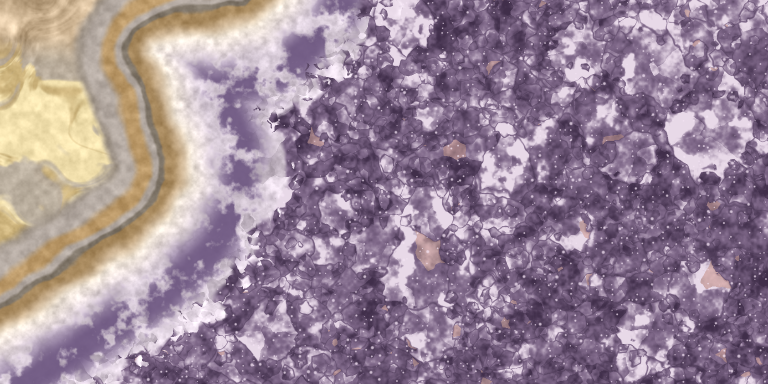
Give the GLSL for this texture, as a Shadertoy shader.

```glsl
// Amethyst geode: banded agate rim at left, quartz fringe, field of faceted purple crystals.
const float SECTOR = 1.0472;
const float FRINGE_WIDTH = .265;
const float COARSE = 8.5, MEDIUM = 15., FINE = 27.;
const vec3 DEEP = vec3(.25, .18, .29);
const vec3 VIOLET = vec3(.5, .41, .54);
const vec3 PALE = vec3(.91, .85, .91);
const vec3 PEACH = vec3(.7, .54, .53);
const vec3 CREAM = vec3(.97, .93, .87);
const vec3 OCHRE = vec3(.65, .53, .36);
const vec3 TAN = vec3(.8, .7, .57);
const vec3 GREY = vec3(.69, .65, .62);
const vec3 SLATE = vec3(.5, .46, .41);

// Outline of the agate
const int N_RIM = 17;
const vec2 RIM[N_RIM] = vec2[N_RIM](
  vec2(.74, 1.03), vec2(.66, .95), vec2(.56, .92), vec2(.47, .92), vec2(.39, .89), vec2(.38, .86),
  vec2(.42, .79), vec2(.44, .69), vec2(.474, .6), vec2(.474, .52), vec2(.43, .44), vec2(.33, .35),
  vec2(.2, .27), vec2(.08, .19), vec2(-.4, -.1), vec2(-.4, 1.4), vec2(.74, 1.4));

// Large pale crystals: centre and radius
const int N_PALE = 15;
const vec3 LARGE[N_PALE] = vec3[N_PALE](
  vec3(.98, .36, .06), vec3(1.08, .28, .07), vec3(.87, .45, .05), vec3(1.51, .87, .06),
  vec3(1.7, .82, .07), vec3(1.84, .66, .09), vec3(1.65, .6, .06), vec3(1.33, .56, .06),
  vec3(1.82, .24, .06), vec3(1.69, .14, .06), vec3(.7, .13, .06), vec3(1.11, .15, .06),
  vec3(1.11, .44, .05), vec3(.68, .56, .08), vec3(1.07, .95, .07));

struct Peak { float height, body, facet, glow; };

float hash(vec2 p) {
  vec3 q = fract(p.xyx * .1031);
  q += dot(q, q.yzx + 33.33);
  return fract((q.x + q.y) * q.z);
}

float noise(vec2 p) {
  vec2 i = floor(p), f = fract(p);
  f *= f * (3. - 2. * f);
  return mix(mix(hash(i), hash(i + vec2(1, 0)), f.x),
             mix(hash(i + vec2(0, 1)), hash(i + 1.), f.x), f.y);
}

vec2 wobble(vec2 p) { return vec2(noise(p), noise(p + 60.)) - .5; }

float fbm(vec2 p) {
  float sum = 0., amp = .53;
  for (int i = 0; i < 4; i++, amp *= .5) { sum += amp * noise(p); p = p * 2.03 + 17.3; }
  return sum;
}

float rimDistance(vec2 p) {
  float d = 1e3, s = 1.;
  for (int i = 0, j = N_RIM - 1; i < N_RIM; j = i, i++) {
    vec2 e = RIM[j] - RIM[i], w = p - RIM[i];
    d = min(d, length(w - e * clamp(dot(w, e) / dot(e, e), 0., 1.)));
    bvec3 c = bvec3(p.y >= RIM[i].y, p.y < RIM[j].y, e.x * w.y > e.y * w.x);
    if (all(c) || all(not(c))) s = -s;
  }
  return s * d;
}

// Six-sided pyramid with a flat cap; some faces brighten outwards
Peak crystal(vec2 q, float radius, float lift, float body, vec2 id) {
  float turn = hash(id + 3.7) * 6.28, c = cos(turn), s = sin(turn);
  q = mat2(c, -s, s, c) * q / radius;
  q.x *= mix(.65, 1.2, hash(id + 8.1));
  float side = floor(atan(q.y, q.x) / SECTOR + .5), a = side * SECTOR;
  float m = dot(q, vec2(cos(a), sin(a))), cap = mix(.05, .5, hash(id + 1.9));
  float face = m < cap ? 7. : mod(side + 6., 6.);
  float glow = smoothstep(.45, 1., m) * step(.45, hash(id + face * 2.9));
  return Peak(lift - max(m, cap), body, hash(id * 1.7 + face * 5.3), glow);
}

void raise(inout Peak top, inout float second, Peak c) {
  second = max(second, min(top.height, c.height));
  if (c.height > top.height) top = c;
}

void addLayer(vec2 p, float scale, inout Peak top, inout float second) {
  for (int k = 0; k < 9; k++) {
    vec2 id = floor(p * scale) + vec2(k % 3 - 1, k / 3 - 1);
    vec2 centre = (id + vec2(hash(id + .3), hash(id + 41.6))) / scale;
    id += scale;
    raise(top, second, crystal(p - centre, .75 / scale, mix(.25, 1.15, hash(id + 5.5)), hash(id + 9.2), id));
  }
}

vec3 agate(vec2 p, float depth) {
  float s = depth + .022 * (fbm(p * 14.) - .5);
  // Mottled core
  vec2 flow = p * vec2(9, 12) + 3. * wobble(p * 9.);
  float veins = fbm(flow);
  vec3 core = mix(TAN * vec3(1, 1, .85), vec3(.96, .89, .69), smoothstep(.42, .54, veins));
  core = mix(core, GREY, .8 * smoothstep(.5, .6, fbm(flow * .8 + 50.)));
  core = mix(core, TAN + .7 * (veins - .5), smoothstep(.82, .92, p.y));
  // Bands from the outside in
  vec3 col = mix(TAN, OCHRE, smoothstep(0., .03, s));
  col = mix(col, SLATE, smoothstep(.042, .05, s));
  col = mix(col, GREY, smoothstep(.056, .064, s));
  col = mix(col, OCHRE * 1.12, smoothstep(.07, .085, s));
  col = mix(col, GREY * 1.03, smoothstep(.105, .13, s));
  col = mix(col, SLATE * 1.15, .6 * smoothstep(.155, .175, s));
  return mix(col, core, smoothstep(.17, .195, s)) + .22 * (fbm(p * 50.) - .5);
}

vec3 druse(vec2 p, Peak top, float gap) {
  float grain = fbm(p * 34.);
  float t = .1 + .34 * top.facet * top.facet + .2 * top.body + .22 * top.glow * grain;
  t += .8 * (grain - .5) + .2 * (noise(p * 120.) - .5) + .3 * (fbm(p * 3. + 7.) - .5);
  t += .35 * smoothstep(.55, .72, fbm(p * 19. + 80.)) * (.4 + top.body);
  t += .2 * smoothstep(.7, 1., p.y) * smoothstep(1.45, 1.8, p.x);
  t = mix(.04, t, .45 + .55 * smoothstep(0., .1, gap));
  vec3 col = mix(DEEP, VIOLET, smoothstep(-.12, .45, t));
  col = mix(col, PALE, smoothstep(.36, .88, t));
  return mix(col, PEACH * (.7 + .6 * grain), .7 * step(.988, top.facet));
}

vec3 fringe(vec2 p, float d, Peak top) {
  float fine = fbm(p * 55.) - .5;
  vec3 col = mix(CREAM, vec3(.86, .81, .86), smoothstep(0., .1, d));
  col += .35 * fine + .24 * (top.facet - .5) * smoothstep(.12, .24, d);
  float belt = smoothstep(.05, .14, d) * smoothstep(.26, .17, d);
  float stain = smoothstep(.35, .59, fbm(p * 17.) + .5 * fine + .14 * belt - .14);
  return mix(col, vec3(.41, .32, .49), .9 * stain * belt);
}

// Scattered glints of varied size
float sparkle(vec2 p) {
  vec2 id = floor(p), f = fract(p) - .5 - .5 * wobble(id + .5);
  float size = .24 * hash(id + 21.);
  return step(.8, hash(id + 12.4)) * smoothstep(size + .06, size * .4, length(f));
}

vec3 geode(vec2 p) {
  float d = rimDistance(p) + .016 * (noise(p * 17.) - .5);
  if (d < -.012) return agate(p, -d);
  vec2 q = p + .016 * wobble(p * 22.) + .008 * wobble(p * 70.);
  Peak top = Peak(-9., 0., 0., 0.);
  float second = -9.;
  addLayer(q, COARSE, top, second);
  addLayer(q, MEDIUM, top, second);
  addLayer(q, FINE, top, second);
  for (int i = 0; i < N_PALE; i++)
    raise(top, second, crystal(q - LARGE[i].xy, LARGE[i].z, 1.6, 1.6, vec2(i, 91)));
  vec3 col = druse(p, top, top.height - second);
  col = mix(col, PALE * 1.05, .75 * max(sparkle(p * 48.), sparkle(p * 75.)));
  float edge = d - .07 * (top.height - .6) - .05 * (top.facet - .5) + .05 * (noise(p * 12.) - .5);
  col = mix(fringe(p, d, top), col, smoothstep(-.012, .008, edge - FRINGE_WIDTH));
  return mix(agate(p, -d), col, smoothstep(-.012, .028, d));
}

void mainImage(out vec4 fragColor, in vec2 fragCoord) {
  vec3 sum = vec3(0);
  for (int k = 0; k < 4; k++) {
    vec2 shift = .5 * vec2(k % 2, k / 2) - .25;
    sum += clamp(geode((fragCoord + shift) / iResolution.y), 0., 1.);
  }
  fragColor = vec4(sum / 4., 1);
}
```
